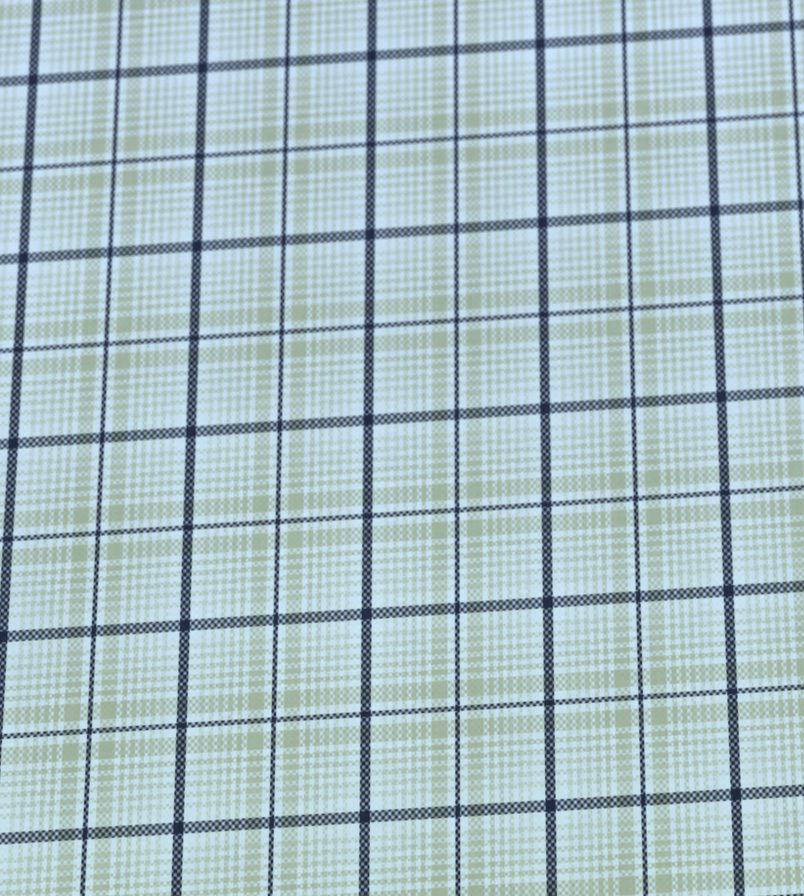
A Shadertoy shader for this texture:

```glsl
const vec3 PALE_BLUE = vec3(0.78, 0.88, 0.945);
const vec3 KHAKI = vec3(0.625, 0.70, 0.635);
const vec3 NAVY = vec3(0.13, 0.17, 0.26);
const float THREADS = 56.0; // threads per repeat

float hash(vec2 p) {
    vec3 q = fract(vec3(p.xyx) * 0.1031);
    q += dot(q, q.yzx + 33.33);
    return fract((q.x + q.y) * q.z);
}

float noise(vec2 p) {
    vec2 cell = floor(p);
    vec2 f = fract(p);
    f = f * f * (3.0 - 2.0 * f);
    float low = mix(hash(cell), hash(cell + vec2(1.0, 0.0)), f.x);
    float high = mix(hash(cell + vec2(0.0, 1.0)), hash(cell + vec2(1.0)), f.x);
    return mix(low, high, f.y);
}

// Soft-edged band around a centre
float stripe(float d, float centre, float halfWidth, float soft) {
    return 1.0 - smoothstep(halfWidth - soft, halfWidth + soft, abs(d - centre));
}

// Navy lines: thick at whole numbers, thin halfway between
float navyLines(float coord, float soft) {
    float d = abs(fract(coord) - 0.5);
    return max(stripe(d, 0.5, 0.028, soft), stripe(d, 0.0, 0.013, soft));
}

// Khaki: a wide band beside the thin line, then fading pinstripes
float khakiBands(float coord, float soft) {
    float d = abs(fract(coord) - 0.5);
    float bands = stripe(d, 0.098, 0.043, soft);
    for (int i = 0; i < 5; i++) {
        float n = float(i);
        float pin = stripe(d, 0.185 + 0.052 * n, 0.013, soft);
        bands = max(bands, pin * (0.95 - 0.11 * n));
    }
    return bands;
}

vec3 yarnColor(float khaki, float navy) {
    return mix(mix(PALE_BLUE, KHAKI, khaki), NAVY, navy);
}

// Cloth coordinates of a tilted sheet; down runs from 0 at the top to 1
vec2 clothCoord(float x, float down) {
    float u = (x - 0.4154 + 0.0091 * down) / (0.1868 + 0.0228 * down);
    float level = down + (x - 0.4115) * (0.072 - 0.0128 * down) - 0.0625;
    float v = level * (5.114 - 0.474 * level);
    return vec2(u, v);
}

// Irregular brightness along each thread
float slub(float across, float along) {
    return noise(vec2(floor(across * THREADS), along * 9.0) + 80.0) - 0.5;
}

void mainImage(out vec4 fragColor, in vec2 fragCoord) {
    vec2 p = fragCoord / iResolution.y;
    float down = 1.0 - p.y;
    vec2 cloth = clothCoord(p.x, down);
    vec2 footprint = fwidth(cloth);

    // The far end is out of focus
    float focus = smoothstep(-0.1, 0.85, down);
    vec2 soft = footprint * 0.6 + mix(0.011, 0.003, focus);

    float warpNavy = navyLines(cloth.x, soft.x);
    float weftNavy = navyLines(cloth.y, soft.y);
    vec3 warp = yarnColor(khakiBands(cloth.x, soft.x), warpNavy);
    vec3 weft = yarnColor(khakiBands(cloth.y, soft.y), weftNavy);
    warp += 0.035 * slub(cloth.x, cloth.y);
    weft += 0.035 * slub(cloth.y, cloth.x);

    // Plain weave: warp and weft alternate on top
    vec2 wave = sin(3.14159 * THREADS * cloth);
    float visible = 1.0 - smoothstep(0.4, 1.0, max(footprint.x, footprint.y) * THREADS);
    float checker = wave.x * wave.y * visible * mix(0.12, 0.42, focus);
    float warpShare = 0.5 + 0.25 * warpNavy - 0.06 * weftNavy + checker;
    vec3 color = mix(weft, warp, clamp(warpShare, 0.0, 1.0));

    // Thread relief and uneven light
    color *= 1.0 + 0.03 * checker;
    color *= 0.985 + 0.03 * noise(p * 3.0 + 7.0);
    color *= mix(vec3(1.0, 1.0, 1.025), vec3(0.99, 0.995, 0.965), down);
    fragColor = vec4(color, 1.0);
}
```
